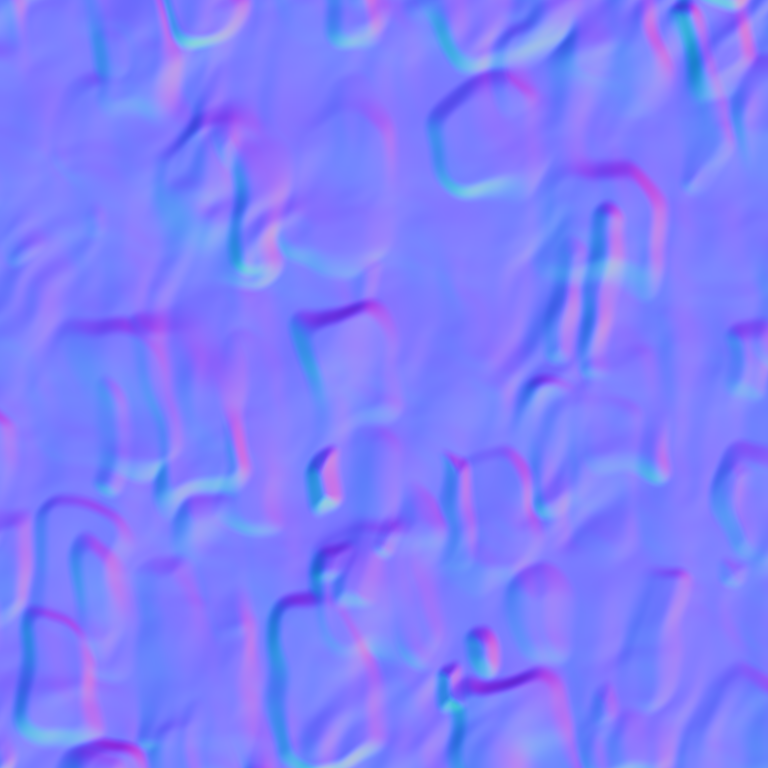
Write a three.js fragment shader that draws this texture map.

```glsl
// Tangent-space normal map of worn, layered plates with ridges, lumps and scratches.
varying vec2 vUv;

const float SAMPLE_STEP = 0.0055; // wide step, softens the relief
const vec2 FLAT_BIAS = vec2(-0.004, -0.012);

vec2 hash2(vec2 p) {
  vec3 q = fract(vec3(p.xyx) * vec3(0.1031, 0.1030, 0.0973));
  q += dot(q, q.yzx + 33.33);
  return fract((q.xx + q.yz) * q.zy);
}

float cornerDot(vec2 cell, vec2 corner, vec2 f) {
  float angle = 6.2832 * hash2(cell + corner + 71.0).x;
  return dot(vec2(cos(angle), sin(angle)), f - corner);
}

float gradientNoise(vec2 p) {
  vec2 cell = floor(p);
  vec2 f = fract(p);
  vec2 u = f * f * f * (f * (f * 6.0 - 15.0) + 10.0);
  float low = mix(cornerDot(cell, vec2(0.0), f), cornerDot(cell, vec2(1.0, 0.0), f), u.x);
  float high = mix(cornerDot(cell, vec2(0.0, 1.0), f), cornerDot(cell, vec2(1.0), f), u.x);
  return mix(low, high, u.y);
}

vec2 rotate(vec2 p, float angle) {
  float c = cos(angle);
  float s = sin(angle);
  return vec2(c * p.x + s * p.y, c * p.y - s * p.x);
}

float roundedBox(vec2 p, vec2 halfSize, float radius) {
  vec2 d = abs(p) - halfSize + radius;
  return length(max(d, 0.0)) + min(max(d.x, d.y), 0.0) - radius;
}

// Bends coordinates so that the plate outlines wander.
vec2 warp(vec2 p) {
  vec2 wide = vec2(gradientNoise(p * 6.0 + 3.0), gradientNoise(p * 6.0 + 41.0));
  vec2 fine = vec2(gradientNoise(p * 14.0 + 9.0), gradientNoise(p * 14.0 + 67.0));
  return p + wide * vec2(0.030, 0.050) + fine * vec2(0.014, 0.024);
}

// Smooth union of the raised plates scattered over one jittered grid.
float plateLayer(vec2 p, vec2 cellSize, vec2 minHalf, vec2 maxHalf,
                 float presence, float softness, float seed) {
  vec2 home = floor(p / cellSize);
  float total = 0.0;
  for (int y = -1; y <= 1; y++) {
    for (int x = -1; x <= 1; x++) {
      vec2 cell = home + vec2(float(x), float(y));
      vec2 jitter = hash2(cell + seed);
      vec2 sizePick = hash2(cell + seed + 19.0);
      vec2 kind = hash2(cell + seed + 37.0);
      vec2 halfSize = mix(minHalf, maxHalf, sizePick);
      float radius = min(halfSize.x, halfSize.y) * mix(0.4, 1.0, jitter.y);
      vec2 local = p - (cell + 0.15 + 0.7 * jitter) * cellSize;
      local = rotate(local, (kind.y - 0.5) * 0.3);
      float d = roundedBox(local, halfSize, radius);
      float plate = 1.0 - smoothstep(-softness, softness, d);
      plate *= mix(0.35, 1.0, kind.y) * step(kind.x, presence);
      total += plate * plate * plate;
    }
  }
  return pow(total + 0.00001, 0.3333);
}

// Long grains across a tilted direction, shown only in patches.
float scratches(vec2 p, float angle, vec2 frequency, float seed) {
  float patchMask = smoothstep(0.05, 0.42, gradientNoise(p * 4.2 + seed));
  return patchMask * gradientNoise(rotate(p, angle) * frequency + seed);
}

// Share of a layer's relief that survives the wear at p.
float wear(vec2 p, float seed) {
  return mix(0.12, 1.0, smoothstep(-0.28, 0.25, gradientNoise(p * vec2(6.0, 5.0) + seed)));
}

float surfaceHeight(vec2 p) {
  vec2 q = warp(p);
  float blurred = smoothstep(-0.1, 0.45, gradientNoise(p * 6.5 + 23.0));
  float softness = mix(0.0125, 0.024, blurred);

  // Broad plates, narrow upright ridges and small lumps
  float h = 0.0145 * wear(p, 7.0) * plateLayer(q, vec2(0.17, 0.22),
            vec2(0.03, 0.055), vec2(0.09, 0.13), 0.85, softness, 5.0);
  h += 0.0135 * wear(p, 29.0) * plateLayer(q, vec2(0.12, 0.19),
            vec2(0.010, 0.035), vec2(0.030, 0.12), 0.62, softness, 113.0);
  h += 0.016 * wear(p, 61.0) * plateLayer(q, vec2(0.13),
            vec2(0.008, 0.012), vec2(0.017, 0.027), 0.32, 0.0125, 211.0);

  // Soft undulation, upright grain and diagonal scratches
  h += 0.0072 * gradientNoise(p * vec2(10.0, 7.0) + 12.0);
  h += 0.0028 * gradientNoise(q * vec2(21.0, 8.0) + 31.0);
  h += 0.0008 * gradientNoise(q * vec2(28.0, 30.0) + 53.0);
  h += 0.0085 * scratches(q, 0.85, vec2(5.0, 24.0), 17.0);
  h += 0.0080 * scratches(q, -0.15, vec2(24.0, 5.0), 83.0);
  return h;
}

void main() {
  vec2 p = vUv + 2.0;
  vec2 e = vec2(SAMPLE_STEP, 0.0);
  vec2 slope = vec2(surfaceHeight(p + e.xy) - surfaceHeight(p - e.xy),
                    surfaceHeight(p + e.yx) - surfaceHeight(p - e.yx)) / (2.0 * SAMPLE_STEP);

  // Green points down the canvas, red to the right
  vec3 normal = normalize(vec3(vec2(-slope.x, slope.y) + FLAT_BIAS, 1.0));
  gl_FragColor = vec4(0.5 + 0.5 * normal, 1.0);
}
```
